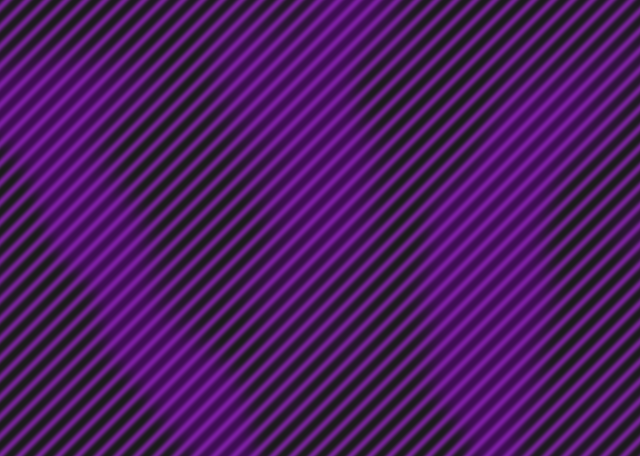
A WebGL 1 fragment shader for this pattern:

```glsl
precision highp float;
// Soft violet diagonal stripes over a near-black ground, lit by cloudy patches.
// Stripes are a cosine of x - y; the glow is three curved ridges
// whose strength changes with height, broken up by value noise.
uniform vec2 u_resolution;

const float PI = 3.14159265;

float hash(vec2 cell) {
  return fract(sin(dot(cell, vec2(127.1, 311.7))) * 43758.5453);
}

float valueNoise(vec2 p) {
  vec2 cell = floor(p);
  vec2 f = fract(p);
  f = f * f * (3.0 - 2.0 * f);
  float low = mix(hash(cell), hash(cell + vec2(1.0, 0.0)), f.x);
  float high = mix(hash(cell + vec2(0.0, 1.0)), hash(cell + vec2(1.0)), f.x);
  return mix(low, high, f.y);
}

// Cloudy light: ridges lie at whole values of the warped coordinate.
float glowAmount(vec2 p) {
  float rise = max(p.y - 0.45, 0.0);
  float leftRidge = 0.47 - 0.5 * p.y;
  float rightRidge = 1.07 + 1.6 * rise * rise;
  float across = 2.0 * (p.x - leftRidge) / (rightRidge - leftRidge);
  across += 0.35 * (valueNoise(p * 6.0) - 0.5);

  float ridge = 0.5 + 0.5 * cos(2.0 * PI * across);
  float outer = 0.5 + 0.5 * cos(PI * across);

  // The middle ridge fades toward the bottom, the outer ones toward the top.
  float strength = mix(smoothstep(0.15, 0.65, p.y), 1.0, outer);
  strength *= 1.0 - outer * smoothstep(0.74, 0.97, p.y);

  float cloud = ridge * strength + 0.45 * (valueNoise(p * 8.0 + 4.0) - 0.5);
  return smoothstep(0.0, 0.85, cloud);
}

void main() {
  // One unit is the canvas height.
  vec2 p = gl_FragCoord.xy / u_resolution.y;

  // About thirty-three stripes across and twenty-three down.
  float stripe = 0.5 + 0.5 * cos(2.0 * PI * 23.4 * (p.x - p.y));
  stripe = pow(stripe, 1.6);

  float glow = glowAmount(p);
  vec3 ground = mix(vec3(0.10, 0.10, 0.10), vec3(0.24, 0.05, 0.32), glow);
  vec3 violet = mix(vec3(0.46, 0.14, 0.59), vec3(0.49, 0.12, 0.64), glow);
  gl_FragColor = vec4(mix(ground, violet, stripe), 1.0);
}
```
